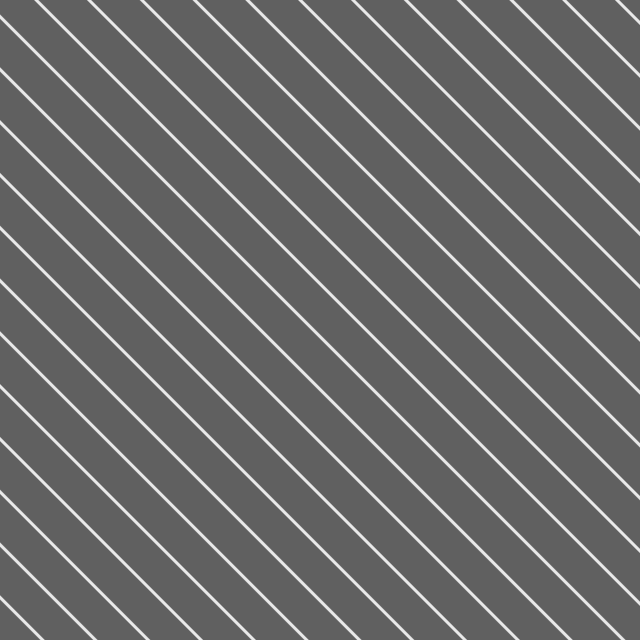
Reproduce this pattern procedurally as a WebGL 2 fragment shader.

```glsl
#version 300 es
precision highp float;
// Thin pale diagonal pinstripes falling to the right on a flat grey ground.

uniform vec2 u_resolution;
out vec4 fragColor;

const vec3 GROUND_GREY = vec3(0.378);
const vec3 STRIPE_WHITE = vec3(0.915);

const float STRIPE_SPACING = 0.0825;  // step between stripes along a canvas edge
const float STRIPE_OFFSET = 0.0566;   // first stripe along the top edge
const float STRIPE_WIDTH = 0.0047;    // thickness across the stripe
const float DIAGONAL = 0.70710678;    // edge length to perpendicular distance

// Perpendicular distance to the nearest stripe centre line.
float stripeDistance(vec2 p, float spacing, float offset) {
    float along = p.x + p.y - 1.0 - offset;
    float cell = fract(along / spacing + 0.5) - 0.5;
    return abs(cell) * spacing * DIAGONAL;
}

// Soft coverage of a line with the given width.
float lineMask(float dist, float width, float blur) {
    return 1.0 - smoothstep(0.5 * width - blur, 0.5 * width + blur, dist);
}

void main() {
    vec2 p = gl_FragCoord.xy / u_resolution;
    float blur = 0.72 / min(u_resolution.x, u_resolution.y);

    float dist = stripeDistance(p, STRIPE_SPACING, STRIPE_OFFSET);
    float stripe = lineMask(dist, STRIPE_WIDTH, blur);

    fragColor = vec4(mix(GROUND_GREY, STRIPE_WHITE, stripe), 1.0);
}
```
